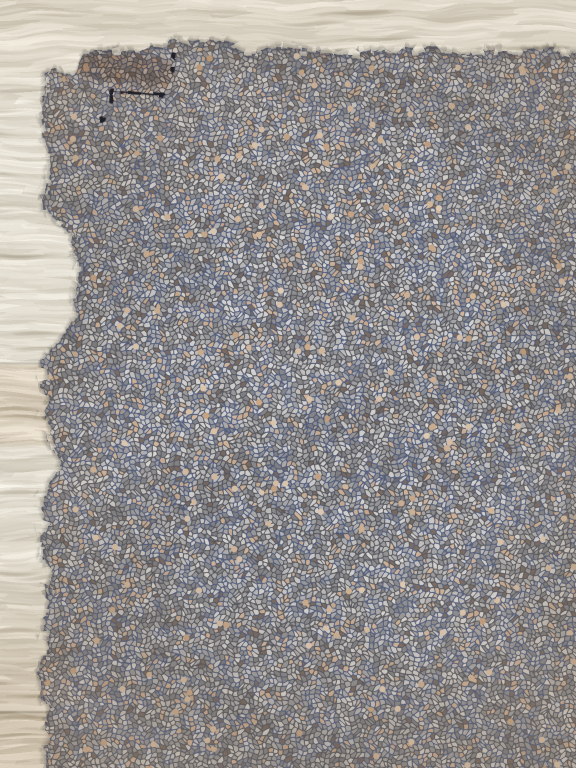
This texture is drawn by a Shadertoy shader. Its source:

```glsl
// A ragged sheet of fine stone granules lying on pale, brushed wood planks.

vec2 hash2(vec2 p) {
    vec3 q = fract(p.xyx * vec3(0.1031, 0.1030, 0.0973));
    q += dot(q, q.yzx + 33.33);
    return fract((q.xx + q.yz) * q.zy);
}

// Cellular noise: nearest distance, second distance, random pair of the cell
vec4 cells(vec2 p) {
    vec2 base = floor(p), nearest = base;
    float f1 = 9.0, f2 = 9.0;
    for (int y = -1; y <= 1; y++)
    for (int x = -1; x <= 1; x++) {
        vec2 id = base + vec2(x, y);
        float d = length(id + 0.1 + 0.8 * hash2(id) - p);
        if (d < f1) { f2 = f1; f1 = d; nearest = id; }
        else f2 = min(f2, d);
    }
    return vec4(f1, f2, hash2(nearest + 71.7));
}

float waves(float t) {
    return sin(t) * 0.5 + sin(t * 2.3 + 1.7) * 0.3 + sin(t * 5.1 + 0.6) * 0.2;
}

float segment(vec2 p, vec2 a, vec2 b) {
    vec2 ab = b - a;
    return length(p - a - ab * clamp(dot(p - a, ab) / dot(ab, ab), 0.0, 1.0));
}

// Wood with long horizontal fibres and plank seams
vec3 wood(vec2 p) {
    float bend = 0.006 * waves(p.x * 13.0 + p.y * 9.0);
    float y = p.y + bend;
    vec4 fibre = cells(vec2(p.x * 9.0, y * 130.0));
    vec4 hair = cells(vec2(p.x * 22.0 + 40.0, y * 330.0));
    float tone = 0.03 * waves(y * 75.0 + 2.0 * sin(p.x * 6.0));
    tone += 0.09 * (fibre.z - 0.5) + 0.06 * (hair.z - 0.5);
    tone -= 0.11 * step(0.86, fibre.w) * smoothstep(0.55, 0.1, fibre.x);
    vec3 col = mix(vec3(0.81, 0.76, 0.68), vec3(0.89, 0.87, 0.82),
                   smoothstep(0.0, 0.35, p.y) - 0.35 * smoothstep(0.82, 1.0, p.y));
    float plank = smoothstep(0.415, 0.425, p.y) * (1.0 - smoothstep(0.524, 0.529, p.y));
    col = mix(col, vec3(0.82, 0.76, 0.67), 0.55 * plank);
    float seam = min(abs(p.y - 0.527), abs(p.y - 0.073));
    col *= 1.0 - 0.14 * (1.0 - smoothstep(0.0, 0.003, seam));
    return col + tone * vec3(0.95, 1.0, 1.1);
}

// Packed granules with blue-grey gaps; some are tan, some very pale
vec3 granules(vec2 p) {
    vec4 g = cells(p * 158.0 + 0.3 * sin(p.yx * 210.0));
    vec4 big = cells(p * 76.0 + 19.0);
    float body = smoothstep(0.02, 0.36, g.y - g.x);
    vec3 stone = mix(vec3(0.48, 0.475, 0.48), vec3(0.82, 0.805, 0.78), g.z);
    stone = mix(stone, vec3(0.79, 0.66, 0.54), 0.85 * step(0.91, g.w));
    stone = mix(stone, vec3(0.46, 0.40, 0.36), step(g.w, 0.04));
    vec3 gap = mix(vec3(0.33, 0.33, 0.35), vec3(0.31, 0.35, 0.46), step(0.6, big.w));
    vec3 col = mix(gap, stone, body);

    // Sparse larger chips
    float chip = step(0.945, big.z) * (1.0 - smoothstep(0.26, 0.36, big.x));
    col = mix(col, mix(vec3(0.74, 0.60, 0.47), vec3(0.85, 0.77, 0.67), big.w), chip);

    // Cool, crisp middle; browner and softer towards the corners
    float outer = smoothstep(0.2, 0.62, length((p - vec2(0.42, 0.5)) * vec2(1.15, 1.0)));
    col = mix(col, vec3(0.55, 0.53, 0.51), 0.24 * outer);
    col *= mix(vec3(1.02, 1.03, 1.05), vec3(0.99, 0.96, 0.93), outer);
    return col * (1.0 + 0.035 * waves(p.x * 9.0 + 3.0 * sin(p.y * 7.0)));
}

// Signed depth inside the sheet, broken into crumbs along the border
float sheet(vec2 p) {
    float left = 0.060 + 0.006 * waves(p.y * 34.0);
    left += 0.040 * smoothstep(0.53, 0.60, p.y) * (1.0 - smoothstep(0.69, 0.73, p.y));
    left += 0.016 * exp(-pow((p.y - 0.395) / 0.025, 2.0));
    float top = 0.933 + 0.005 * waves(p.x * 38.0);
    top -= 0.030 * (1.0 - smoothstep(0.095, 0.11, p.x));
    top += 0.010 * smoothstep(0.215, 0.225, p.x) * (1.0 - smoothstep(0.29, 0.33, p.x));
    float crumbs = 0.010 * (cells(p * 62.0).z - 0.5) + 0.006 * (cells(p * 150.0).z - 0.5);
    return min(p.x - left, top - p.y) + crumbs;
}

vec3 scene(vec2 p) {
    float depth = sheet(p);
    float rough = 0.004 * (cells(p * 130.0).z - 0.5);
    vec3 mat = granules(p);

    // Lifted flap and torn crack in the upper corner
    float flap = segment(p, vec2(0.125, 0.915), vec2(0.205, 0.905));
    mat = mix(mat, mat * vec3(0.86, 0.81, 0.78), 1.0 - smoothstep(0.012, 0.03, flap));
    float crack = segment(p, vec2(0.146, 0.881), vec2(0.212, 0.876)) - 0.0015;
    crack = min(crack, segment(p, vec2(0.146, 0.881), vec2(0.145, 0.868)) - 0.001);
    crack = min(crack, length(p - vec2(0.132, 0.846)) - 0.004);
    crack = min(crack, segment(p, vec2(0.224, 0.905), vec2(0.226, 0.93)) - 0.001);
    mat = mix(vec3(0.13, 0.13, 0.16), mat, smoothstep(-0.001, 0.0015, crack + rough));

    // Dark blue rim and a faint shadow on the wood
    mat = mix(mat, vec3(0.30, 0.31, 0.37), 0.6 * (1.0 - smoothstep(0.001, 0.006, depth)));
    vec3 ground = wood(p) * (1.0 - 0.22 * smoothstep(-0.009, 0.0, depth));
    return mix(ground, mat, smoothstep(-0.0008, 0.0008, depth));
}

void mainImage(out vec4 fragColor, in vec2 fragCoord) {
    // Four samples per pixel keep the grains smooth
    vec3 sum = vec3(0.0);
    for (int i = 0; i < 4; i++) {
        vec2 offset = vec2(i % 2, i / 2) * 0.5 - 0.25;
        sum += scene((fragCoord + offset) / iResolution.y);
    }
    fragColor = vec4(clamp(sum * 0.25, 0.0, 1.0), 1.0);
}
```
